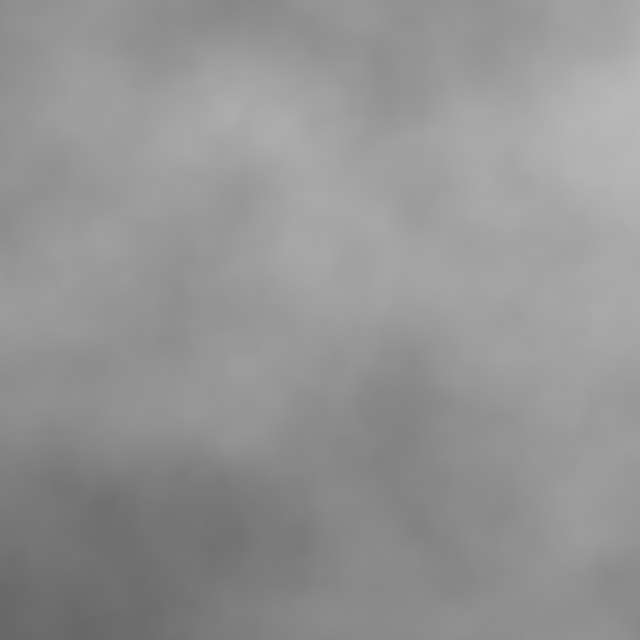
A Shadertoy shader for this texture:

```glsl
// Soft grey fog: a dim bank below, brighter haze above, with blurred mottling.

const float DARK_FOG = 0.487;
const float PALE_FOG = 0.643;
const float MOTTLE_STRENGTH = 0.18;
const float MOTTLE_CELLS = 4.0;
const int OCTAVES = 5;

// Three random values in 0..1 for a lattice cell.
vec3 hash3(vec2 cell) {
    vec3 p = fract(cell.xyx * vec3(0.1031, 0.1030, 0.0973));
    p += dot(p, p.yxz + 33.33);
    return fract((p.xxy + p.yzz) * p.zyx);
}

// Smooth cellular noise: blends the tones of nearby jittered points.
float softCells(vec2 p, float radius) {
    vec2 cell = floor(p);
    float toneSum = 0.0;
    float weightSum = 0.0;
    for (int j = -1; j <= 1; j++) {
        for (int i = -1; i <= 1; i++) {
            vec2 neighbour = cell + vec2(i, j);
            vec3 random = hash3(neighbour);
            vec2 offset = neighbour + 0.25 + 0.5 * random.xy - p;
            float weight = max(0.0, 1.0 - dot(offset, offset) / (radius * radius));
            weight *= weight;
            toneSum += weight * random.z;
            weightSum += weight;
        }
    }
    return toneSum / weightSum;
}

// Layers of cellular noise, centred on zero, each finer and fainter.
float mottle(vec2 p, float gain) {
    mat2 turn = mat2(0.8, 0.6, -0.6, 0.8);
    float sum = 0.0;
    float amplitude = 1.0;
    for (int k = 0; k < OCTAVES; k++) {
        sum += amplitude * (softCells(p, 1.25) - 0.5);
        p = turn * p * 2.0 + 17.3;
        amplitude *= gain;
    }
    return sum;
}

// Broad light: a humped dark bank, a slight lift to the right, a dimmer top.
float fogLight(vec2 uv) {
    float height = uv.y + 0.06 - 0.1 * sin(3.1416 * uv.x);
    float light = mix(DARK_FOG, PALE_FOG, smoothstep(0.1, 0.72, height));
    light += 0.08 * (uv.x - 0.5);
    return light - 0.05 * smoothstep(0.8, 1.0, uv.y);
}

void mainImage(out vec4 fragColor, in vec2 fragCoord) {
    vec2 uv = fragCoord / iResolution.y;
    float grey = fogLight(uv) + MOTTLE_STRENGTH * mottle(uv * MOTTLE_CELLS + 5.0, 0.48);
    fragColor = vec4(vec3(grey), 1.0);
}
```
